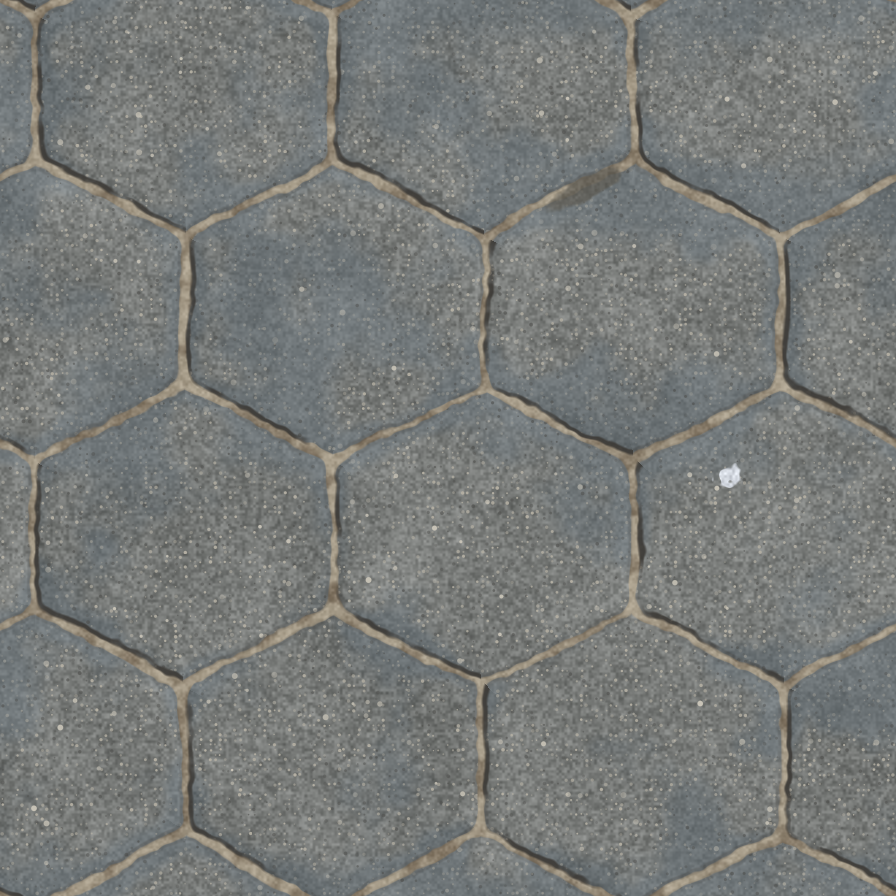
Give the GLSL for this texture, as a WebGL 1 fragment shader.

```glsl
precision highp float;
// Worn grey hexagonal pavers, three across and four staggered rows, with sandy joints.
// Two offset lattices of rounded hexagons give the edge distance; periodic value
// noise bends the joints and mottles the stone, and scattered dots form the aggregate.

uniform vec2 u_resolution;

const vec2 REPEATS = vec2(3.0, 2.0);        // each lattice; two lattices make four rows
const vec2 ORIGIN = vec2(0.206, 0.403);     // centre of one paver
const vec2 SLANT_NORMAL = vec2(0.4472, 0.8944);
const float HALF_WIDTH = 1.0 / 6.0;         // centre to vertical side, and to the tip
const float CORNER_ROUNDING = 0.012;
const float JOINT_HALF = 0.0050;
const float SHADOW_WIDTH = 0.0042;
const float RIM_WIDTH = 0.028;
const vec2 SHADOW_DIR = vec2(-0.80, -0.60); // sides facing this way are in shade

const vec3 STONE = vec3(0.482, 0.491, 0.482);
const vec3 STONE_BLUE = vec3(0.425, 0.458, 0.476);
const vec3 SAND = vec3(0.665, 0.625, 0.550);
const vec3 SAND_DARK = vec3(0.500, 0.450, 0.380);
const vec3 SHADE = vec3(0.235, 0.225, 0.210);
const vec3 GRIT_LIGHT = vec3(0.710, 0.690, 0.640);
const vec3 GRIT_DARK = vec3(0.300, 0.300, 0.290);
const vec3 STAIN = vec3(0.370, 0.360, 0.330);
const vec3 CHALK = vec3(0.840, 0.860, 0.890);

const vec2 CHALK_POS = vec2(0.813, 0.469);
const vec2 STAIN_POS = vec2(0.657, 0.791);

float hash(vec2 p) {
  vec3 q = fract(p.xyx * vec3(0.1031, 0.1030, 0.0973));
  q += dot(q, q.yzx + 33.33);
  return fract((q.x + q.y) * q.z);
}

// Value noise with n cells across the canvas, wrapping at its edges
float noise(vec2 uv, float n) {
  vec2 p = uv * n;
  vec2 i = floor(p);
  vec2 f = p - i;
  f = f * f * (3.0 - 2.0 * f);
  vec2 a = mod(i, n);
  vec2 b = mod(i + 1.0, n);
  vec2 seed = vec2(n * 0.37, n * 0.71);
  return mix(mix(hash(a + seed), hash(vec2(b.x, a.y) + seed), f.x),
             mix(hash(vec2(a.x, b.y) + seed), hash(b + seed), f.x), f.y);
}

float fbm(vec2 uv, float n) {
  float sum = 0.0;
  float gain = 0.533;
  for (int i = 0; i < 4; i++) {
    sum += gain * noise(uv, n);
    n *= 2.0;
    gain *= 0.5;
  }
  return sum;
}

// Random dots, at most one per cell; the result is their coverage
float grit(vec2 uv, float n, float density, float radius, float aa) {
  vec2 p = uv * n;
  vec2 id = mod(floor(p), n) + n;
  vec2 centre = 0.35 + 0.3 * vec2(hash(id + 11.3), hash(id + 47.9));
  float r = radius * (0.5 + hash(id + 83.1));
  float dist = length(fract(p) - centre);
  float soft = aa * n * 0.7;
  float strength = 0.35 + 0.65 * hash(id + 5.7);
  return step(hash(id), density) * strength * (1.0 - smoothstep(r - soft, r + soft, dist));
}

// Distances inward from the vertical (x) and slanted (y) sides of a paver
vec2 sideDistances(vec2 local) {
  vec2 q = abs(local);
  return vec2(HALF_WIDTH - q.x, SLANT_NORMAL.y * HALF_WIDTH - dot(q, SLANT_NORMAL));
}

float smoothMin(float a, float b, float k) {
  float h = max(k - abs(a - b), 0.0) / k;
  return min(a, b) - h * h * k * 0.25;
}

void main() {
  vec2 uv = gl_FragCoord.xy / u_resolution;
  float aa = 1.0 / min(u_resolution.x, u_resolution.y);

  // Bend the joints, then keep the lattice whose paver holds this point
  vec2 warp = vec2(noise(uv, 13.0), noise(uv, 17.0)) - 0.5;
  vec2 chips = vec2(noise(uv, 83.0), noise(uv, 97.0)) - 0.5;
  vec2 gridA = (uv + warp * 0.009 + chips * 0.004 - ORIGIN) * REPEATS;
  vec2 gridB = gridA - 0.5;
  vec2 idA = floor(gridA + 0.5);
  vec2 idB = floor(gridB + 0.5);
  vec2 localA = (gridA - idA) / REPEATS;
  vec2 localB = (gridB - idB) / REPEATS;
  vec2 sidesA = sideDistances(localA);
  vec2 sidesB = sideDistances(localB);
  bool useA = min(sidesA.x, sidesA.y) > min(sidesB.x, sidesB.y);
  vec2 local = useA ? localA : localB;
  vec2 sides = useA ? sidesA : sidesB;
  vec2 id = useA ? mod(idA, REPEATS) : mod(idB, REPEATS) + 7.0;
  vec2 normal = sides.x < sides.y ? vec2(sign(local.x), 0.0) : SLANT_NORMAL * sign(local);
  float edge = smoothMin(sides.x, sides.y, CORNER_ROUNDING)
             - JOINT_HALF * mix(0.55, 1.35, noise(uv, 19.0));

  // Stone: blue worn patches and rims, fine grain, tone per paver
  float rim = 1.0 - smoothstep(0.0, RIM_WIDTH, edge);
  float wear = smoothstep(0.48, 0.72, fbm(uv, 9.0) + 0.20 * rim);
  float fine = noise(uv, 331.0) * 0.6 + noise(uv, 173.0) * 0.4 - 0.5;
  vec3 stone = mix(STONE, STONE_BLUE, 0.75 * wear);
  stone += 0.035 * (hash(id + 3.1) - 0.5) + 0.10 * (fbm(uv, 14.0) - 0.5);
  stone += fine * mix(0.24, 0.13, wear);
  stone -= 0.035 * rim * dot(normal, SHADOW_DIR);
  float clean = 1.0 - 0.55 * wear;
  stone = mix(stone, GRIT_DARK, 0.6 * grit(uv, 139.0, 0.16, 0.20, aa));
  stone = mix(stone, GRIT_LIGHT, clean * grit(uv, 181.0, 0.22, 0.24, aa));
  stone = mix(stone, GRIT_LIGHT + 0.08, clean * grit(uv, 67.0, 0.07, 0.15, aa));

  // Sandy joints and the broken shadow beside them
  vec3 sand = mix(SAND_DARK, SAND, smoothstep(0.2, 0.65, fbm(uv, 41.0))) + 0.16 * fine;
  vec3 color = mix(sand, stone, smoothstep(-aa, aa, edge));
  float facing = smoothstep(0.0, 0.8, dot(normal, SHADOW_DIR));
  float broken = smoothstep(0.18, 0.60, fbm(uv, 31.0));
  float line = 1.0 - smoothstep(0.25 * SHADOW_WIDTH, SHADOW_WIDTH, abs(edge - 0.001));
  color = mix(color, SHADE, line * broken * (0.18 + 0.72 * facing));

  // One dark smear along a joint and one chalky spot
  vec2 s = uv - STAIN_POS;
  s = vec2(dot(s, SLANT_NORMAL.yx), dot(s, vec2(-SLANT_NORMAL.x, SLANT_NORMAL.y)));
  float smear = length(s / vec2(0.050, 0.014)) + 0.7 * (fbm(uv, 37.0) - 0.5);
  color = mix(color, STAIN + 0.1 * fine, 0.75 * (1.0 - smoothstep(0.75, 1.05, smear)));
  float spot = length((uv - CHALK_POS) / vec2(0.014, 0.011)) + 0.9 * (noise(uv, 151.0) - 0.5);
  color = mix(color, CHALK + 0.3 * fine, 1.0 - smoothstep(0.8, 1.05, spot));

  gl_FragColor = vec4(clamp(color, 0.0, 1.0), 1.0);
}
```
